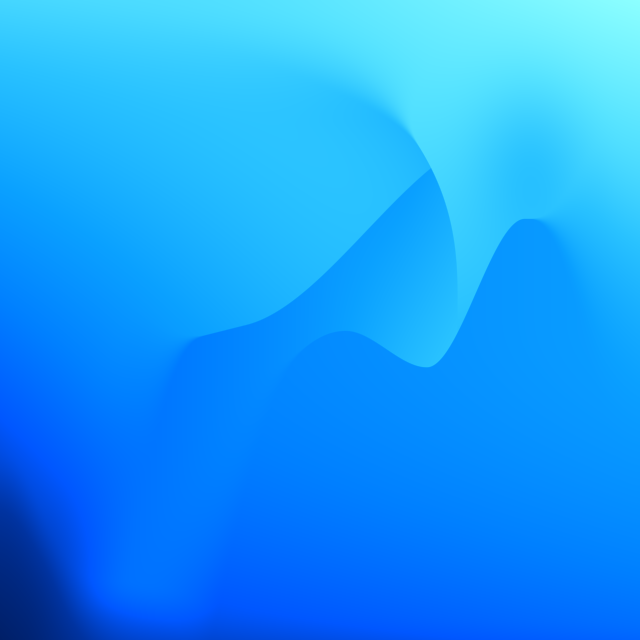
This background is drawn by a Shadertoy shader. Its source:

```glsl
// Smooth folded waves shading from pale cyan at the upper right to navy at the lower left.

// Colour ramp, dark to light; a "tone" of 0..7 indexes it
const vec3 RAMP[8] = vec3[8](
    vec3(0.00, 0.12, 0.40), vec3(0.00, 0.20, 0.63),
    vec3(0.00, 0.34, 1.00), vec3(0.00, 0.50, 1.00),
    vec3(0.04, 0.63, 1.00), vec3(0.16, 0.76, 1.00),
    vec3(0.34, 0.89, 1.00), vec3(0.55, 1.00, 1.00));

const vec2  ARC_FOOT = vec2(0.715, 0.531);     // where the arc turns vertical
const float ARC_BEND = 2.14;
const float ARC_SHADE = 1.2;                   // darkening inside the arc
const float ARC_SHADE_REACH = 0.14;
const vec2  RIDGE_HUMP = vec2(0.540, 0.483);
const vec2  RIDGE_VALLEY = vec2(0.667, 0.426);
const vec2  RIDGE_PEAK = vec2(0.820, 0.658);
const vec2  DIMPLE = vec2(0.83, 0.75);         // soft dark patch over the peak
const vec2  DIMPLE_SIZE = vec2(0.09, 0.13);
const float NIGHT_FALLOFF = 8.0;
const float NIGHT_BLEND = 0.5;

vec3 rampColor(float tone) {
    float t = clamp(tone, 0.0, 6.999);
    int i = int(t);
    return mix(RAMP[i], RAMP[i + 1], fract(t));
}

float softMin(float a, float b, float k) {
    float h = max(k - abs(a - b), 0.0) / k;
    return min(a, b) - 0.25 * h * h * k;
}

// Coverage of the positive side of an edge
float cover(float dist, float softness) {
    float w = softness + 0.8 / iResolution.y;
    return smoothstep(-w, w, dist);
}

// Boundary curves
float swoopY(float x) {
    float drop = max(0.31 - x, 0.0);
    return 0.484 + 0.25 * (x - 0.352) + 0.2 * smoothstep(0.385, 0.76, x) - 12.0 * drop * drop;
}

float ridgeY(float x) {
    float y = mix(RIDGE_HUMP.y, RIDGE_VALLEY.y, smoothstep(RIDGE_HUMP.x, RIDGE_VALLEY.x, x));
    y = mix(y, RIDGE_PEAK.y, smoothstep(RIDGE_VALLEY.x, RIDGE_PEAK.x, x));
    float left = max(RIDGE_HUMP.x - x, 0.0);
    float right = max(x - 0.83, 0.0);
    return y - 6.5 * left * left - 7.0 * right * right;
}

// Signed distance inside the arc, positive to its left
float arcDistance(vec2 p) {
    float u = max(p.y - ARC_FOOT.y, 0.0);
    float slope = 2.5 * ARC_BEND * pow(u, 1.5);
    return (ARC_FOOT.x - ARC_BEND * pow(u, 2.5) - p.x) / sqrt(1.0 + slope * slope);
}

// Tone fields of the four sheets; depth is measured down from the top
float skyTone(vec2 p) {
    float depth = 1.0 - p.y;
    vec2 q = (p - DIMPLE) / DIMPLE_SIZE;
    return 5.2 + 1.8 * p.x - depth * (6.0 * p.x - 1.3) - 0.75 * exp(-dot(q, q));
}

float leftTone(vec2 p, float arc) {
    float depth = 1.0 - p.y;
    float shade = ARC_SHADE * exp(-max(arc, 0.0) / ARC_SHADE_REACH);
    shade *= 1.0 - smoothstep(0.80, 1.0, p.y);
    return 5.6 + 0.9 * p.x - depth * (5.5 - 6.3 * p.x) - shade;
}

float foldTone(vec2 p) {
    float t = p.x - 0.26;
    return 2.8 + 3.0 * t + 3.2 * t * t + 3.0 * (0.55 - p.y) * smoothstep(0.45, 0.65, p.x);
}

float frontTone(vec2 p) {
    float sink = max(0.5 - p.y, 0.0);
    return 3.4 + 1.2 * (p.x - 0.54) - 6.0 * sink * sink;
}

void mainImage(out vec4 fragColor, in vec2 fragCoord) {
    vec2 p = fragCoord / iResolution.xy;

    // Left sheet with the fold beneath its swooping edge
    float arc = arcDistance(p);
    float swoopSlope = (swoopY(p.x + 0.002) - swoopY(p.x - 0.002)) / 0.004;
    float swoop = (swoopY(p.x) - p.y) / sqrt(1.0 + swoopSlope * swoopSlope);
    float swoopSoft = 0.07 * (1.0 - smoothstep(0.20, 0.32, p.x));
    float tone = mix(leftTone(p, arc), foldTone(p), cover(swoop, swoopSoft));

    // The arc cuts both off from the sky and melts away upward
    float arcSoft = 0.13 * smoothstep(0.77, 0.98, p.y);
    tone = mix(skyTone(p), tone, cover(arc, arcSoft));

    // Front sheet under the ridge, dissolving at both ends
    float ridgeSlope = (ridgeY(p.x + 0.002) - ridgeY(p.x - 0.002)) / 0.004;
    float ridge = (ridgeY(p.x) - p.y) / sqrt(1.0 + ridgeSlope * ridgeSlope);
    float ridgeSoft = 0.08 * (1.0 - smoothstep(0.30, 0.48, p.x)) + 0.12 * smoothstep(0.83, 0.95, p.x);
    tone = mix(tone, frontTone(p), cover(ridge, ridgeSoft));

    // Navy shadow along the lower left
    float nightX = p.x / 0.105;
    float nightY = 0.05 * (1.0 - p.x / 0.65) + 0.234 * exp(-nightX * nightX);
    tone = softMin(tone, 2.0 * exp(NIGHT_FALLOFF * (p.y - nightY)), NIGHT_BLEND);

    fragColor = vec4(rampColor(tone), 1.0);
}
```
